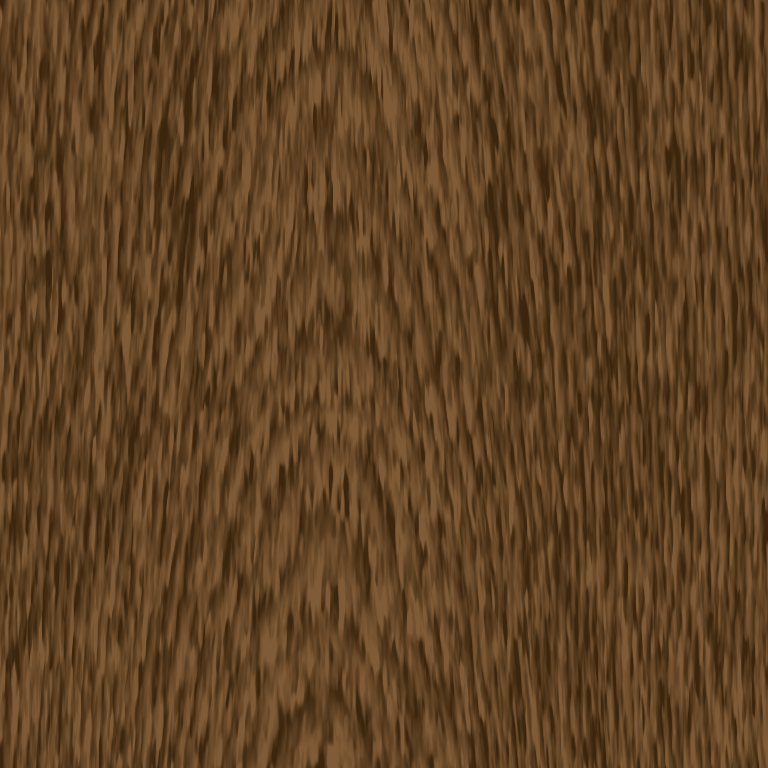
Give the GLSL for this texture, as a WebGL 2 fragment shader.

```glsl
#version 300 es
precision highp float;

uniform vec2 u_resolution;
out vec4 fragColor;

const float TAU = 6.283185;
const vec3 DARK_WOOD = vec3(0.230, 0.147, 0.052);
const vec3 LIGHT_WOOD = vec3(0.502, 0.358, 0.214);

// Growth rings: arches around a vertical axis
const float AXIS_X = 0.43;
const float RINGS_UP = 9.5;
const vec2 RINGS_ACROSS = vec2(76.0, 98.0);   // left, right
const vec2 ARCH_WIDTH = vec2(0.27, 0.31);     // left, right
const float RING_WOBBLE = 0.5;
const float RING_JAGGEDNESS = 0.75;
const float RING_CONTRAST = 0.40;
const float RING_SHARPNESS = 1.7;

// Fibres: cells per canvas side, across and along the grain
const vec2 FIBRE_CELLS = vec2(235.0, 30.0);
const vec2 HAIR_CELLS = vec2(340.0, 46.0);
const vec2 STRAND_CELLS = vec2(165.0, 13.0);
const vec2 WOBBLE_CELLS = vec2(10.0, 6.0);
const float FIBRE_CONTRAST = 0.90;
const float HAIR_CONTRAST = 0.45;
const float STRAND_CONTRAST = 0.34;
const float FIBRE_LEAN = 0.5;
const float CELL_SOFTNESS = 5.5;

const float BASE_TONE = 0.53;

vec3 hash3(vec2 p) {
    vec3 q = fract(p.xyx * vec3(0.1031, 0.1030, 0.0973));
    q += dot(q, q.yxz + 33.33);
    return fract((q.xxy + q.yzz) * q.zyx);
}

// Cellular noise whose cell values blend softly at their borders
float softCells(vec2 p) {
    vec2 cell = floor(p);
    float total = 0.0;
    float weightSum = 0.0;
    for (int j = -1; j <= 1; j++) {
        for (int i = -1; i <= 1; i++) {
            vec2 id = cell + vec2(i, j);
            vec3 rnd = hash3(id + 71.0);
            vec2 offset = id + rnd.xy - p;
            float weight = exp(-CELL_SOFTNESS * dot(offset, offset));
            total += weight * rnd.z;
            weightSum += weight;
        }
    }
    return total / max(weightSum, 1e-5);
}

// Ring count at a point; its level lines are rounded arches
float ringPhase(vec2 p) {
    float side = p.x - AXIS_X + 0.006 * sin(p.y * 7.0 + 0.6) + 0.002 * sin(p.y * 17.0);
    float across = side < 0.0 ? RINGS_ACROSS.x : RINGS_ACROSS.y;
    float width = side < 0.0 ? ARCH_WIDTH.x : ARCH_WIDTH.y;
    float arch = across * (sqrt(side * side + width * width) - width);
    float straighten = mix(1.0, 0.3, smoothstep(0.12, 0.45, abs(side)));
    float spacing = 0.16 * sin(p.y * 11.0 + 1.0) + 0.07 * sin(p.y * 23.0 + p.x * 6.0);
    return RINGS_UP * (p.y - 0.5) * straighten + arch + spacing;
}

void main() {
    vec2 p = gl_FragCoord.xy / u_resolution;
    float side = p.x - AXIS_X;

    // Fibres lean with the flanks of the arches
    float lean = FIBRE_LEAN * side * exp(-14.0 * side * side);
    vec2 grain = vec2(p.x + lean * (p.y - 0.5), p.y);
    float fibre = softCells(grain * FIBRE_CELLS) - 0.5;
    float hair = softCells(grain * HAIR_CELLS + 19.0) - 0.5;
    float strand = softCells(grain * STRAND_CELLS + 47.0) - 0.5;

    // Rings, broken up by the fibres that cross them
    float wobble = softCells(p * WOBBLE_CELLS + 5.0) - 0.5;
    float phase = ringPhase(p) + RING_WOBBLE * wobble
                + RING_JAGGEDNESS * (0.6 * fibre + 0.4 * strand);
    float ring = pow(0.5 + 0.5 * cos(TAU * phase), RING_SHARPNESS);

    // Broad changes of tone over the board
    float broad = 0.09 * exp(-30.0 * side * side)
                - 0.06 * exp(-60.0 * (p.x - 0.75) * (p.x - 0.75))
                - 0.06 * smoothstep(0.8, 1.0, p.x) * smoothstep(0.5, 1.0, p.y)
                + 0.06 * wobble;

    float tone = BASE_TONE + broad - RING_CONTRAST * (ring - 0.4)
               + FIBRE_CONTRAST * fibre + HAIR_CONTRAST * hair
               + STRAND_CONTRAST * strand;
    fragColor = vec4(mix(DARK_WOOD, LIGHT_WOOD, clamp(tone, 0.0, 1.0)), 1.0);
}
```
